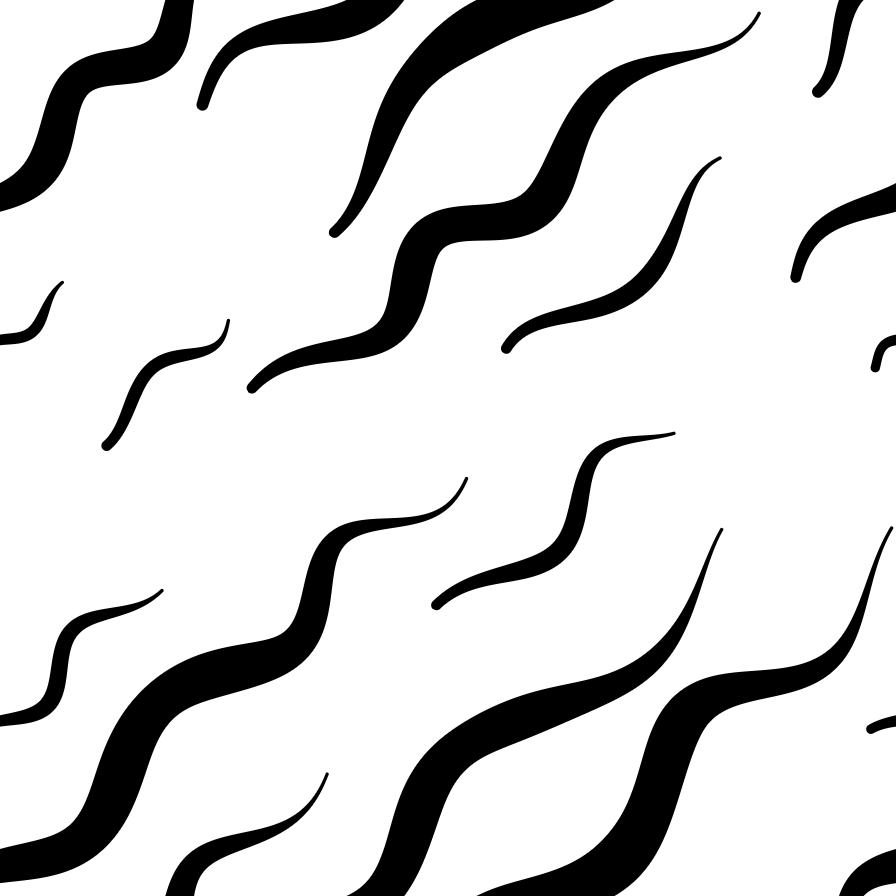
Write a WebGL 1 fragment shader that draws this pattern.

```glsl
precision highp float;
// Tapered, wavy ink strokes rising to the right on white paper.
// Diagonal lanes wrap around the tile; each holds one long and one short
// stroke, drawn as the distance to a sine curve minus a varying radius.

uniform vec2 u_resolution;

#define LANES 5                        // whole number, so the tile closes
#define LONG_SPAN vec2(0.44, 0.68)     // share of a lane, least and most
#define SHORT_SPAN vec2(0.09, 0.27)
#define LONG_RADIUS vec2(0.0185, 0.029)
#define SHORT_RADIUS vec2(0.006, 0.012)
#define LONG_WAVES vec2(2.1, 3.3)      // waves per stroke
#define SHORT_WAVES 1.3
#define STEEPNESS 0.1                  // amplitude per wavelength
#define MAX_AMPLITUDE 0.033
#define TIP_RADIUS vec2(0.0055, 0.0018) // lower and upper end
#define EDGE_WOBBLE 0.07

const vec3 PAPER = vec3(1.0);
const vec3 INK = vec3(0.0);
const float TAU = 6.2831853;

// Evenly spread pseudo-random value for a stroke number
float spread(float n, float ratio) {
  return fract((n + 1.0) * ratio);
}

float pick(vec2 range, float t) {
  return mix(range.x, range.y, t);
}

// Height and slope of the centre line: a sine with uneven wavelength
vec2 centreLine(float t, float amplitude, float freq, float phase) {
  float drift = 0.45 * freq * t + 2.0 * phase;
  float angle = freq * t + phase + 0.5 * sin(drift);
  float rate = freq * (1.0 + 0.225 * cos(drift));
  return amplitude * vec2(sin(angle), cos(angle) * rate);
}

// Signed distance to a stroke lying along x, centred on the origin
float strokeDistance(vec2 q, float halfLength, float radius, float waves, float phase) {
  float wavelength = 2.0 * halfLength / waves;
  float amplitude = min(STEEPNESS * wavelength, MAX_AMPLITUDE);
  float freq = TAU / wavelength;

  // Slide to the nearest point of the curve
  float t = clamp(q.x, -halfLength, halfLength);
  for (int i = 0; i < 4; i++) {
    vec2 line = centreLine(t, amplitude, freq, phase);
    float pull = (q.x - t) + (q.y - line.x) * line.y;
    t = clamp(t + pull / (1.0 + line.y * line.y), -halfLength, halfLength);
  }
  vec2 offset = q - vec2(t, centreLine(t, amplitude, freq, phase).x);

  // Full belly, blunt lower end, fine upper end, slightly uneven edges
  float along = 0.5 + 0.5 * t / halfLength;
  float belly = smoothstep(-0.05, 0.35, along) * (1.0 - smoothstep(0.55, 1.0, along));
  float r = mix(pick(TIP_RADIUS, along), radius, belly);
  r *= 1.0 + EDGE_WOBBLE * sin(38.0 * t + 2.5 * sign(offset.y) + phase);
  return length(offset) - r;
}

void main() {
  vec2 p = gl_FragCoord.xy / u_resolution;
  float d = 1.0;

  for (int lane = 0; lane < LANES; lane++) {
    float n = float(lane);
    float size = spread(n, 0.618);
    float variety = spread(n, 0.7548);
    float longSpan = pick(LONG_SPAN, size);
    float shortSpan = pick(SHORT_SPAN, variety);

    for (int kind = 0; kind < 2; kind++) {
      bool isLong = kind == 0;
      float id = n + float(LANES * kind);

      // Centre on the lane; the short stroke fills the gap of the long one
      float u = 0.2 + n * n * 0.37 + 0.5 * float(kind);
      float shift = 0.012 * (spread(id, 0.43) - 0.5);
      vec2 centre = vec2(u - shift, u + n / float(LANES) + shift);
      vec2 delta = p - centre;
      delta -= floor(delta + 0.5);

      // Turn into the frame of the stroke
      float turn = TAU / 8.0 - 0.05 + 0.1 * (spread(id, 0.57) - 0.5);
      vec2 dir = vec2(cos(turn), sin(turn));
      vec2 q = vec2(dot(delta, dir), dir.x * delta.y - dir.y * delta.x);

      float halfLength = 0.7071 * (isLong ? longSpan : shortSpan);
      float radius = isLong ? pick(LONG_RADIUS, size) : pick(SHORT_RADIUS, variety);
      float waves = isLong ? pick(LONG_WAVES, variety) : SHORT_WAVES;
      float phase = TAU * spread(id, 0.2915);
      if (abs(q.y) < 0.1 && abs(q.x) < halfLength + 0.05) {
        d = min(d, strokeDistance(q, halfLength, radius, waves, phase));
      }
    }
  }

  // One pixel of edge smoothing
  float ink = clamp(0.5 - d * u_resolution.y, 0.0, 1.0);
  gl_FragColor = vec4(mix(PAPER, INK, ink), 1.0);
}
```
